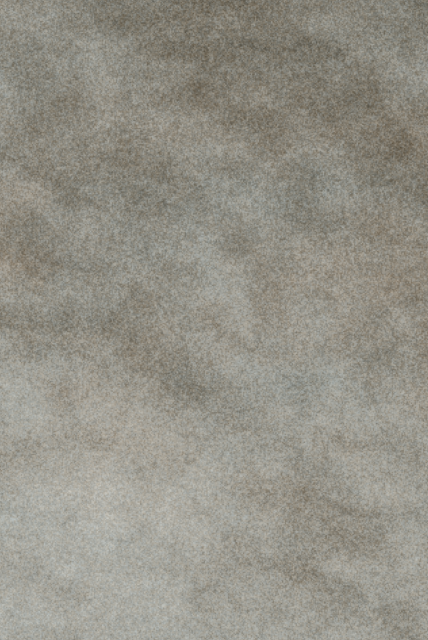
Reproduce this texture procedurally as a Shadertoy shader.

```glsl
// Worn grey felt: a soft vertical light falloff, diagonal rumples and creases,
// faint brown and blue-grey staining, and a fine fibrous grain.
// All layers are value noise, measured in units of the canvas height.

const vec3 DARK_FELT = vec3(0.42, 0.40, 0.35);
const vec3 PALE_FELT = vec3(0.67, 0.67, 0.64);
const vec3 WARM_STAIN = vec3(0.036, -0.004, -0.028);

const float TONE_BOTTOM = 0.87;   // 0 is dark felt, 1 is pale felt
const float TONE_FALL = 0.50;     // loss of light from bottom to top
const float SIDE_FALL = 0.16;     // loss of light from left to right
const float GLOW = 0.13;          // pale area at the lower left
const float FOLD_ANGLE = -0.66;   // radians, down towards the right
const float FOLD_DEPTH = 0.64;
const float CREASE_DEPTH = 0.13;
const float MOTTLE_DEPTH = 0.60;
const float GRAIN_DEPTH = 0.80;
const float GRAIN_SCALE = 430.0;  // grains per canvas height
const float STAIN_DEPTH = 1.1;
const float SPECKLE_TINT = 0.03;
const float HIGHLIGHT_KNEE = 0.82;
const float HIGHLIGHT_LOSS = 0.30;

float hash(vec2 cell) {
    uvec2 q = uvec2(ivec2(cell)) * uvec2(1597334673u, 3812015801u);
    uint n = (q.x ^ q.y) * 1597334673u;
    n ^= n >> 15;
    n *= 2246822519u;
    n ^= n >> 13;
    return float(n >> 8) / 16777216.0;
}

mat2 rotation(float angle) {
    float c = cos(angle), s = sin(angle);
    return mat2(c, -s, s, c);
}

// Value noise centred on zero.
float noise(vec2 p) {
    vec2 cell = floor(p), f = fract(p);
    f = f * f * (3.0 - 2.0 * f);
    float low = mix(hash(cell), hash(cell + vec2(1, 0)), f.x);
    float high = mix(hash(cell + vec2(0, 1)), hash(cell + vec2(1, 1)), f.x);
    return mix(low, high, f.y) - 0.5;
}

float fbm(vec2 p) {
    float sum = 0.0, weight = 0.5;
    for (int i = 0; i < 5; i++) {
        sum += weight * noise(p);
        p = rotation(0.5) * p * 2.03 + 17.3;
        weight *= 0.5;
    }
    return sum;
}

// Broad light: falls off upwards and to the right, glows at the lower left.
float lighting(vec2 p, float aspect) {
    vec2 toGlow = (p - vec2(0.12, 0.20)) / vec2(0.28, 0.18);
    return TONE_BOTTOM - TONE_FALL * p.y - SIDE_FALL * (p.x - 0.5 * aspect)
         + GLOW * exp(-dot(toGlow, toGlow));
}

// Long soft rumples with a few narrow creases.
float folds(vec2 p) {
    vec2 warp = 0.06 * vec2(fbm(p * 5.0), fbm(p * 5.0 + 41.0));
    vec2 q = rotation(FOLD_ANGLE) * (p + warp);
    float rumple = fbm(q * vec2(3.5, 10.0) + 8.0);
    float ridge = abs(noise(q * vec2(4.0, 9.0) + 63.0));
    float sparse = smoothstep(0.08, 0.35, noise(q * vec2(6.0, 8.0) + 90.0));
    float crease = (1.0 - smoothstep(0.0, 0.08, ridge)) * sparse;
    return FOLD_DEPTH * rumple - CREASE_DEPTH * crease;
}

// Short fibres in several directions over rounder specks.
float grain(vec2 p) {
    vec2 g = p * GRAIN_SCALE;
    float fibres = 0.0;
    for (int i = 0; i < 3; i++) {
        float k = float(i);
        fibres += noise(rotation(0.4 + 1.05 * k) * g * vec2(0.5, 1.1) + 57.0 * k);
    }
    return 0.28 * fibres + 0.55 * noise(g * 1.1 + 211.0)
         + 0.24 * noise(g * 0.36 + 131.0);
}

void mainImage(out vec4 fragColor, in vec2 fragCoord) {
    vec2 p = fragCoord / iResolution.y;
    float aspect = iResolution.x / iResolution.y;

    float tone = lighting(p, aspect) + folds(p);
    tone += MOTTLE_DEPTH * fbm(p * vec2(19.0, 26.0) + 5.0);
    tone += GRAIN_DEPTH * grain(p);
    tone -= HIGHLIGHT_LOSS * max(tone - HIGHLIGHT_KNEE, 0.0);
    vec3 color = mix(DARK_FELT, PALE_FELT, tone);

    // Warm staining is strongest around the middle height.
    float stain = fbm(p * vec2(6.0, 10.0) + 29.0) + 0.25 * noise(p * 34.0 + 3.0);
    float middle = 1.0 - smoothstep(0.05, 0.5, abs(p.y - 0.52));
    color += WARM_STAIN * (STAIN_DEPTH * stain * (0.4 + 0.6 * middle) + 0.12 * middle);

    // Slight colour differences between fibres.
    float tint = noise(p * GRAIN_SCALE * 0.8 + 307.0);
    color += SPECKLE_TINT * tint * vec3(1.0, 0.0, -1.0);

    fragColor = vec4(clamp(color, 0.0, 1.0), 1.0);
}
```
